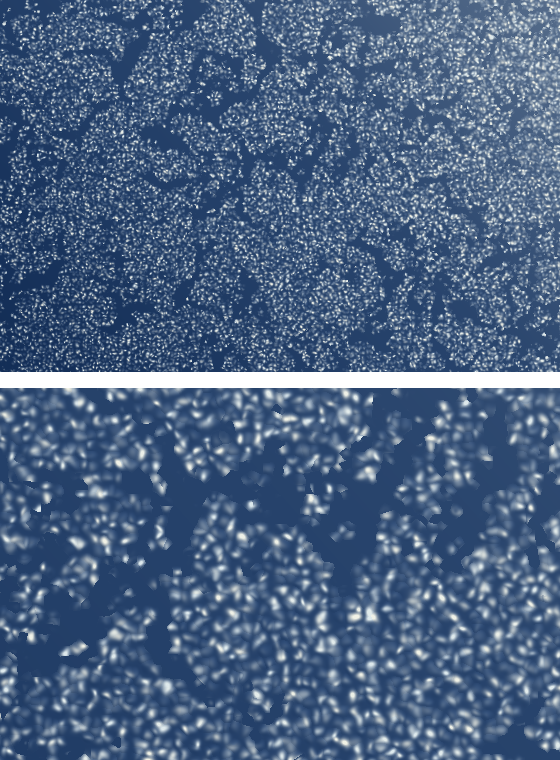
Top, the full canvas; bottom, a detail of the centre.
A Shadertoy shader for this texture:

```glsl
// Glittering frost grains split by dark winding cracks on blue glass, lit from the upper right.

vec2 hash2(vec2 p) {
    vec3 q = fract(vec3(p.xyx) * vec3(0.1031, 0.1030, 0.0973));
    q += dot(q, q.yzx + 33.33);
    return fract((q.xx + q.yz) * q.zy);
}

float noise(vec2 p) {
    vec2 i = floor(p), f = fract(p);
    f = f * f * (3.0 - 2.0 * f);
    float low = mix(hash2(i).x, hash2(i + vec2(1, 0)).x, f.x);
    float high = mix(hash2(i + vec2(0, 1)).x, hash2(i + vec2(1, 1)).x, f.x);
    return mix(low, high, f.y);
}

vec2 warp(vec2 p) {
    return vec2(noise(p), noise(p + 41.7)) - 0.5;
}

// Distance to the closest Voronoi border, in cells
float borderDistance(vec2 p) {
    vec2 cell = floor(p), nearest = vec2(9), nearestId = cell;
    for (int y = -1; y <= 1; y++)
    for (int x = -1; x <= 1; x++) {
        vec2 id = cell + vec2(x, y);
        vec2 d = id + hash2(id) - p;
        if (dot(d, d) < dot(nearest, nearest)) {
            nearest = d;
            nearestId = id;
        }
    }
    float border = 9.0;
    for (int y = -2; y <= 2; y++)
    for (int x = -2; x <= 2; x++) {
        vec2 id = nearestId + vec2(x, y);
        vec2 d = id + hash2(id) - p;
        if (id != nearestId) border = min(border, dot(0.5 * (nearest + d), normalize(d - nearest)));
    }
    return border;
}

// Grows from the dark left and bottom to the bright upper right corner
float lightAt(vec2 p) {
    return clamp(dot(p, vec2(0.42, 0.37)), 0.0, 1.0);
}

// Distance into a frosted plate, negative inside cracks
float plate(vec2 p) {
    float light = lightAt(p);
    vec2 q = p * 6.0 + 0.55 * warp(p * 10.0) + 0.25 * warp(p * 30.0);
    float width = mix(0.021, 0.007, light) * smoothstep(0.2, 0.7, noise(p * 9.0 + 5.0));
    float wide = borderDistance(q) / 6.0 - width + 0.002;
    // Short thin side branches
    vec2 r = p * 12.0 + 0.7 * warp(p * 22.0 + 9.0) + 0.25 * warp(p * 55.0);
    float thin = 0.008 * smoothstep(0.42, 0.75, noise(p * 11.0 + 30.0));
    return min(wide, borderDistance(r + 17.0) / 12.0 - thin + 0.002);
}

void mainImage(out vec4 fragColor, in vec2 fragCoord) {
    vec2 p = fragCoord / iResolution.y;
    float light = lightAt(p);

    // Bare glass with a soft sheen
    vec3 glass = mix(vec3(0.075, 0.18, 0.34), vec3(0.15, 0.26, 0.42), smoothstep(0.0, 0.55, light));
    glass = mix(glass, vec3(0.33, 0.42, 0.54), smoothstep(0.5, 1.05, light));

    // Compact glints of random size, stretch, tilt and strength
    const float GRAINS = 110.0;
    vec2 g = p * GRAINS + 0.35 * warp(p * 130.0);
    vec2 cell = floor(g), offset = vec2(9);
    float dark = 1.0, warmth = 0.5, strongest = 0.0;
    for (int y = -1; y <= 1; y++)
    for (int x = -1; x <= 1; x++) {
        vec2 id = cell + vec2(x, y);
        vec2 d = g - id - 0.05 - 0.9 * hash2(id), rnd = hash2(id + 71.0);
        if (dot(d, d) < dot(offset, offset)) offset = d;
        float angle = 6.283 * rnd.y;
        vec2 axis = vec2(cos(angle), sin(angle));
        vec2 local = vec2(dot(d, axis) * 0.85, dot(d, vec2(-axis.y, axis.x)) * 1.2);
        float spread = mix(0.21, 0.31, light) * (0.75 + 0.5 * fract(rnd.y * 7.0));
        float strength = mix(0.1, 1.15, pow(rnd.x, 1.6)) * mix(0.85, 1.0, light);
        float spark = min(strength * exp(-0.5 * dot(local, local) / (spread * spread)), 1.0);
        dark *= 1.0 - spark;
        if (spark > strongest) {
            strongest = spark;
            warmth = rnd.y;
        }
    }

    // Whole grains are kept or dropped, which leaves ragged crack rims
    float land = plate(p - offset / GRAINS);
    float frosted = smoothstep(-0.001, 0.002, land);
    float rim = exp(-80.0 * max(land, 0.0));
    float glint = (1.0 - dark) * (1.0 + 0.2 * rim);

    // Frost body, darker on the side away from the light
    float body = smoothstep(0.8, 0.2, length(offset));
    float shade = dot(offset, vec2(0.5, 0.85));
    vec3 color = glass + frosted * body * (0.02 + 0.10 * shade) * vec3(0.85, 0.95, 1.1);
    vec3 sparkle = mix(vec3(0.86, 0.91, 0.93), vec3(0.95, 0.95, 0.90), warmth);
    color = mix(color, sparkle, clamp(frosted * glint, 0.0, 1.0));

    fragColor = vec4(clamp(color, 0.0, 1.0), 1.0);
}
```
